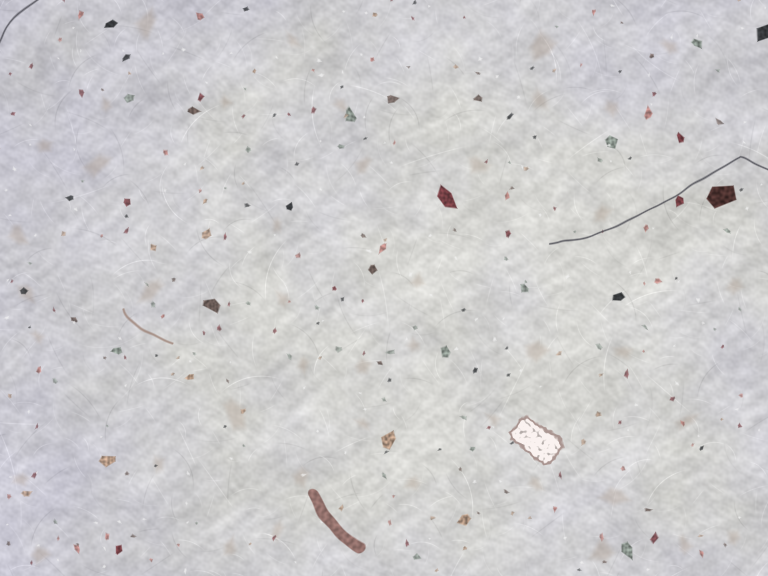
A WebGL 2 fragment shader for this texture:

```glsl
#version 300 es
precision highp float;
uniform vec2 u_resolution;
out vec4 fragColor;

const vec3 MINERALS[6] = vec3[6](
  vec3(0.17, 0.18, 0.19), vec3(0.42, 0.20, 0.22), vec3(0.38, 0.32, 0.30),
  vec3(0.66, 0.55, 0.47), vec3(0.66, 0.44, 0.42), vec3(0.50, 0.54, 0.51));

vec3 hash3(vec2 cell, float seed) {
  uvec3 v = uvec3(ivec3(vec3(cell, seed)) + 4096) * 1664525u + 10139u;
  v.x += v.y * v.z; v.y += v.z * v.x; v.z += v.x * v.y;
  v ^= v >> 16u;
  v.x += v.y * v.z; v.y += v.z * v.x; v.z += v.x * v.y;
  return vec3(v >> 16u) / 65536.0;
}

vec2 direction(float angle) { return vec2(cos(angle), sin(angle)); }

vec2 rotate(vec2 p, float angle) {
  vec2 d = direction(angle);
  return vec2(dot(p, d), dot(p, vec2(-d.y, d.x)));
}

float corner(vec2 cell, vec2 offset) {
  return dot(direction(6.2832 * hash3(cell, 7.0).x), offset);
}

float gradientNoise(vec2 p) {
  vec2 i = floor(p), f = p - i, e = vec2(1, 0);
  vec2 u = f * f * f * (f * (f * 6.0 - 15.0) + 10.0);
  return mix(mix(corner(i, f), corner(i + e, f - e), u.x),
             mix(corner(i + e.yx, f - e.yx), corner(i + 1.0, f - 1.0), u.x), u.y);
}

vec2 warp(vec2 p, float amount) {
  return p + amount * vec2(gradientNoise(p), gradientNoise(p + 40.0));
}

float fbm(vec2 p) {
  float sum = 0.0, gain = 0.6;
  for (int i = 0; i < 4; i++) {
    sum += gain * gradientNoise(p);
    p = rotate(p, 0.6) * 2.1 + 13.7;
    gain *= 0.55;
  }
  return sum;
}

float cover(float dist, float soft) { return 1.0 - smoothstep(-soft, soft, dist); }

// Irregular convex chip
float chip(vec2 q, float radius, float id) {
  float dist = -1.0;
  for (int i = 0; i < 5; i++) {
    vec3 h = hash3(vec2(i, id), 31.0);
    vec2 normal = direction((float(i) + 0.7 * h.x) * 1.2566);
    dist = max(dist, dot(q, normal) - radius * mix(0.6, 1.15, h.y));
  }
  return dist;
}

// One chip per occupied cell: colour and coverage
vec4 grains(vec2 p, float cells, float density, float radius, float soft, float seed) {
  vec2 cell = floor(p * cells);
  vec3 place = hash3(cell, seed), look = hash3(cell, seed + 1.0);
  if (place.z > density) return vec4(0);
  vec2 q = p - (cell + 0.25 + 0.5 * place.xy) / cells;
  vec2 shaped = rotate(q, 6.2832 * look.x) * vec2(mix(0.65, 1.0, look.z), 1.1);
  float dist = chip(shaped, radius * mix(0.6, 1.3, look.y * look.y), floor(look.z * 900.0));
  vec3 ink = MINERALS[int(look.x * 6.0)] * (1.0 + 0.6 * gradientNoise(q * 170.0 + cell));
  return vec4(ink, cover(dist, soft));
}

// Short bent threads that may cross cell borders
float fibres(vec2 p, float cells, float density, float size, float width, float soft, float seed) {
  float total = 0.0;
  for (int k = 0; k < 9; k++) {
    vec2 cell = floor(p * cells) + vec2(k % 3, k / 3) - 1.0;
    vec3 place = hash3(cell, seed), look = hash3(cell, seed + 1.0);
    if (place.z > density) continue;
    vec2 q = rotate(p - (cell + place.xy) / cells, 3.6 * look.x - 1.3);
    float reach = size * mix(0.4, 1.0, look.y);
    q.y += (look.z - 0.5) * 0.7 * q.x * q.x / reach;
    float fade = 1.0 - smoothstep(0.4 * reach, reach, abs(q.x));
    total = max(total, cover(abs(q.y) - width, soft) * fade * mix(0.3, 1.0, look.z));
  }
  return total;
}

// Distance to a quadratic curve
float strand(vec2 p, vec2 a, vec2 b, vec2 c) {
  float dist = 9.0;
  vec2 from = a;
  for (int i = 1; i <= 12; i++) {
    float t = float(i) / 12.0;
    vec2 to = mix(mix(a, b, t), mix(b, c, t), t), s = to - from, q = p - from;
    dist = min(dist, length(q - s * clamp(dot(q, s) / dot(s, s), 0.0, 1.0)));
    from = to;
  }
  return dist;
}

// Matted felt: broad light, patches and fine streaks
vec3 felt(vec2 p, float soft) {
  vec2 w = warp(p * 6.0, 0.15) / 6.0;
  float glow = 1.0 - smoothstep(0.1, 0.95, length((p - vec2(0.82, 0.45)) * vec2(0.9, 1.0)));
  float light = 0.782 + 0.05 * glow + 0.1 * fbm(rotate(w, 0.45) * vec2(6, 11));
  light += 0.07 * gradientNoise(rotate(w, 0.6) * vec2(24, 60));
  light += 0.05 * gradientNoise(rotate(w, -0.5) * vec2(45, 110));
  light += 0.035 * gradientNoise(p * 150.0);
  float cool = clamp(0.85 - 0.85 * glow + 0.9 * fbm(p * 4.0 + 9.0), 0.0, 1.0);
  light -= 0.065 * fibres(p, 14.0, 0.7, 0.05, 0.0008, soft, 50.0);
  light += 0.07 * fibres(p, 22.0, 0.8, 0.035, 0.0005, soft, 60.0);
  light += 0.1 * fibres(p, 8.0, 0.5, 0.07, 0.0006, soft, 70.0);
  return light + mix(vec3(0.006, 0.005, -0.01), vec3(-0.01, -0.014, 0.034), cool);
}

void main() {
  vec2 p = gl_FragCoord.xy / u_resolution.y, w = warp(p * 22.0, 0.13) / 22.0;
  float soft = max(1.0 / u_resolution.y, 0.0018), grit = gradientNoise(p * 130.0);
  vec3 color = felt(p, soft);

  // Buried stains, loose grains, glints
  color = mix(color, vec3(0.66, 0.59, 0.53), 0.35 * grains(p, 9.0, 0.35, 0.014, 0.007, 10.0).a);
  for (float i = 0.0; i < 3.0; i++) {
    vec4 grain = grains(p + 0.37 * i, 7.0 * exp2(i * 0.9), 0.34 - 0.07 * i,
                        0.0105 * exp2(-i * 0.85), soft, 14.0 + 4.0 * i);
    color = mix(color, grain.rgb, grain.a * (0.92 - 0.13 * i));
  }
  color = mix(color, vec3(0.96), 0.7 * grains(p, 26.0, 0.12, 0.0022, soft, 30.0).a);

  // Dark hairs and a tan thread
  float hair = strand(w, vec2(0.955, 0.577), vec2(1.04, 0.575), vec2(1.285, 0.727));
  hair = min(hair, strand(w, vec2(1.285, 0.727), vec2(1.3, 0.725), vec2(1.35, 0.695)));
  hair = min(hair, strand(w, vec2(0.08, 1.01), vec2(0.02, 0.98), vec2(-0.01, 0.91)));
  color = mix(color, vec3(0.3, 0.3, 0.33), 0.85 * cover(hair - 0.0014, soft));
  float thread = strand(w, vec2(0.215, 0.465), vec2(0.22, 0.435), vec2(0.297, 0.405));
  color = mix(color, vec3(0.6, 0.49, 0.44), 0.75 * cover(thread - 0.0018, soft));

  // Rounded rod, large chip, bright flake
  float rod = strand(w, vec2(0.545, 0.143), vec2(0.565, 0.085), vec2(0.625, 0.05)) - 0.0095;
  color = mix(color, vec3(0.57, 0.44, 0.42) * (1.0 + 0.3 * grit), cover(rod, soft));
  float shard = chip(p - vec2(1.252, 0.662), 0.021, 12.0);
  color = mix(color, vec3(0.29, 0.19, 0.18) * (1.0 + 0.7 * grit), cover(shard, soft));
  vec2 q = abs(rotate(w - vec2(0.93, 0.236), -0.65)) - vec2(0.043, 0.024);
  float flake = max(max(q.x, q.y), 0.7 * (q.x + q.y) + 0.006) + 0.004 * grit;
  color = mix(color, vec3(0.62, 0.52, 0.5), 0.8 * cover(flake - 0.002, soft));
  vec3 shine = vec3(0.98, 0.95, 0.94) - 0.28 * smoothstep(0.1, 0.5, grit);
  color = mix(color, shine, cover(flake + 0.003, soft));
  fragColor = vec4(clamp(color, 0.0, 1.0), 1.0);
}
```
